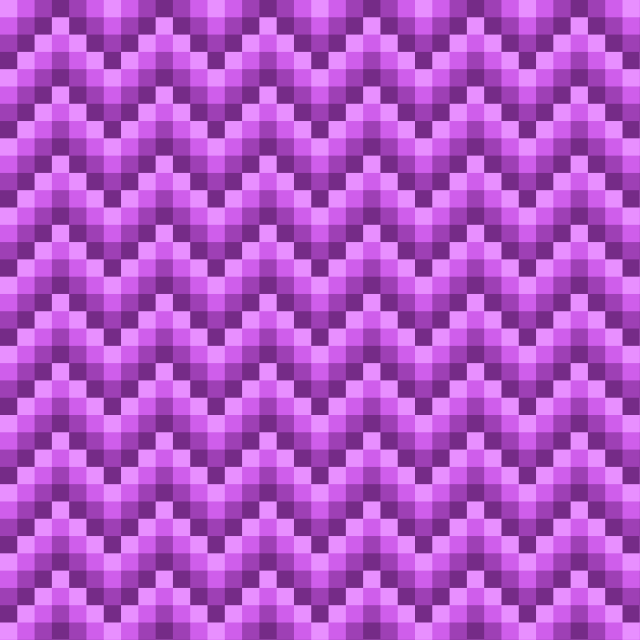
This pattern is drawn by a Shadertoy shader. Its source:

```glsl
// Stepped zigzag bands of square cells in four shades of purple.
#define CELLS 37.012   // cells along the canvas height
#define PERIOD 6.0     // columns from one peak to the next
#define SHADES 4.0     // rows from one band to the next
#define PEAK_ROW 1.0   // row of the first peak, counted from the top
#define PINK   vec3(0.91, 0.56, 1.00)
#define ORCHID vec3(0.81, 0.37, 0.92)
#define PURPLE vec3(0.62, 0.25, 0.71)
#define PLUM   vec3(0.46, 0.17, 0.53)

// Flat colour of one cell; x is the column, y the row from the top.
vec3 cellColor(vec2 cell) {
    float halfPeriod = 0.5 * PERIOD;
    float drop = abs(mod(cell.x, PERIOD) - halfPeriod);
    float shade = mod(cell.y - PEAK_ROW - drop, SHADES);
    if (shade < 0.5) return PINK;
    if (shade < 1.5) return ORCHID;
    if (shade < 2.5) return PURPLE;
    return PLUM;
}

void mainImage(out vec4 fragColor, in vec2 fragCoord) {
    // Grid position, measured from the upper left corner
    vec2 fromTop = vec2(fragCoord.x, iResolution.y - fragCoord.y);
    float pixelSize = CELLS / iResolution.y;
    vec2 grid = fromTop * pixelSize;

    // Box filter over the four cells around the nearest corner
    vec2 corner = floor(grid + 0.5);
    vec2 cover = clamp((grid - corner) / pixelSize + 0.5, 0.0, 1.0);
    vec3 upper = mix(cellColor(corner - 1.0),
                     cellColor(corner - vec2(0.0, 1.0)), cover.x);
    vec3 lower = mix(cellColor(corner - vec2(1.0, 0.0)),
                     cellColor(corner), cover.x);

    fragColor = vec4(mix(upper, lower, cover.y), 1.0);
}
```
